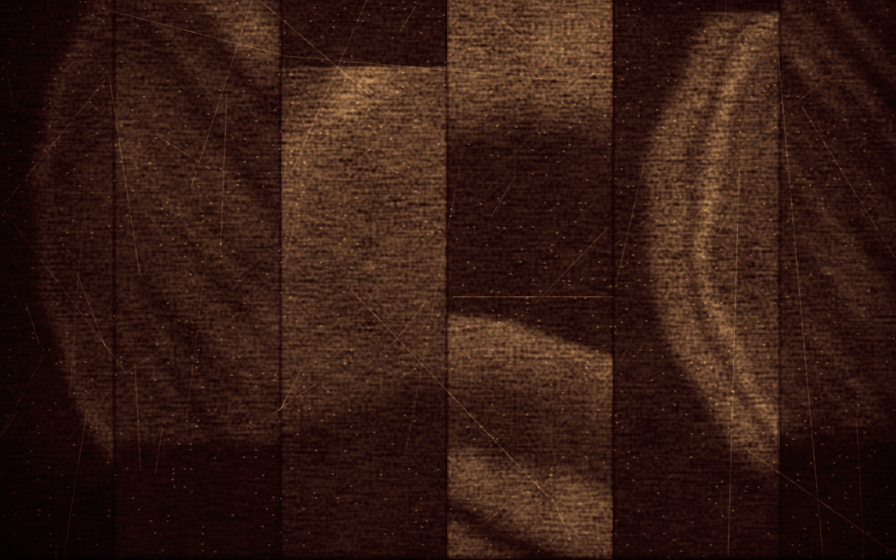
Write a Shadertoy shader that draws this texture.

```glsl
// Scratched dark wood: six vertical planks with pale arcs, fine weave and worn specks.

float hash(vec2 p) {
    vec3 q = fract(p.xyx * vec3(0.1031, 0.1030, 0.0973));
    q += dot(q, q.yzx + 33.33);
    return fract((q.x + q.y) * q.z);
}

float gradientNoise(vec2 p) {
    vec2 cell = floor(p), f = fract(p);
    vec2 u = f * f * (3.0 - 2.0 * f);
    float corner[4];
    for (int i = 0; i < 4; i++) {
        vec2 o = vec2(i & 1, i >> 1);
        float a = 6.2832 * hash(cell + o + 100.0);
        corner[i] = dot(vec2(cos(a), sin(a)), f - o);
    }
    return mix(mix(corner[0], corner[1], u.x), mix(corner[2], corner[3], u.x), u.y);
}

float band(float x, float center, float width) {
    float d = (x - center) / width;
    return exp(-d * d);
}

float segment(vec2 p, vec2 a, vec2 b) {
    vec2 pa = p - a, ba = b - a;
    return length(pa - ba * clamp(dot(pa, ba) / dot(ba, ba), 0.0, 1.0));
}

// Base brightness of each plank; x runs 0..1.6, y runs 0..1
float plankTone(int id, vec2 p) {
    float wobble = 0.025 * gradientNoise(p * 9.0);
    float diagonal = gradientNoise(vec2(dot(p, vec2(0.8, 0.6)) * 28.0, dot(p, vec2(0.6, -0.8)) * 3.0));
    if (id == 0) {
        float r = p.x - 0.055 - 0.78 * pow(p.y - 0.62, 2.0) + wobble;
        float t = 0.11 + 0.07 * smoothstep(-0.03, 0.03, r) + 0.07 * band(r, 0.015, 0.022);
        return t * mix(0.6, 1.0, smoothstep(0.08, 0.25, p.y));
    }
    if (id == 1) {
        float t = 0.185 + 0.09 * diagonal + 0.05 * band(dot(p, vec2(0.8, 0.6)), 0.66, 0.07);
        t += 0.15 * band(length(p - vec2(0.24, 0.80)), 0.26, 0.04) * smoothstep(0.8, 0.95, p.y);
        return mix(0.10, t, smoothstep(0.19, 0.23, p.y));
    }
    if (id == 2) {
        float base = 0.22 + 0.37 * (p.x - 0.506) + wobble;
        float t = mix(0.24, 0.34, smoothstep(0.25, 0.8, p.y));
        t += 0.12 * band(p.x + 0.9 * pow(0.88 - p.y, 1.0), 0.68, 0.06) * smoothstep(0.6, 0.85, p.y);
        t -= 0.05 * band(length(p - vec2(0.50, 0.90)), 0.07, 0.06);
        t = mix(0.145, t, smoothstep(-0.04, 0.05, p.y - base));
        return mix(t, 0.15, smoothstep(0.878, 0.884, p.y));
    }
    if (id == 3) {
        float x = p.x - 0.804;
        float arch = 0.435 - 0.02 * x - 0.7 * x * x + wobble;
        float lower = 0.185 - 0.9 * x * x + wobble;
        float t = 0.15 + 0.25 * smoothstep(0.72, 0.86, p.y + wobble);
        float below = 0.20 + 0.19 * smoothstep(0.17, 0.0, arch - p.y);
        below += 0.16 * smoothstep(0.03, -0.02, p.y - lower);
        below -= 0.22 * band(p.y, 0.085 - 0.5 * x + wobble, 0.03);
        return mix(t, below, smoothstep(0.012, -0.012, p.y - arch));
    }
    if (id == 4) {
        float dy = p.y - 0.60;
        float r = p.x - 1.15 - (dy > 0.0 ? 0.83 : 1.0) * dy * dy + wobble;
        float t = 0.15 + 0.14 * smoothstep(-0.015, 0.025, r);
        t += 0.10 * band(r, 0.045, 0.03) + 0.14 * band(r, 0.105, 0.022) - 0.05 * band(r, 0.075, 0.012);
        t += 0.02 * sin(r * 130.0) * smoothstep(0.0, 0.05, r);
        t = mix(0.13, t, smoothstep(0.12, 0.22, p.y));
        return mix(t, 0.13, smoothstep(0.97, 0.985, p.y));
    }
    float t = 0.20 + 0.14 * diagonal;
    return mix(0.085, t, smoothstep(0.18, 0.26, p.y));
}

// Random hairlines, denser toward the upper left
float hairlines(vec2 p, float px) {
    float sum = 0.0;
    for (int i = 0; i < 56; i++) {
        float k = float(i);
        vec2 a = vec2(1.6 * pow(hash(vec2(k, 1.0)), 1.4), 1.0 - pow(hash(vec2(k, 2.0)), 1.3));
        float angle = mix(0.5, 2.6, hash(vec2(k, 3.0)));
        vec2 reach = vec2(cos(angle), sin(angle)) * mix(0.04, 0.28, pow(hash(vec2(k, 4.0)), 2.0));
        float d = segment(p, a - reach, a + reach);
        sum += smoothstep(px, 0.0, d) * mix(0.04, 0.16, hash(vec2(k, 5.0)));
    }
    return sum;
}

void mainImage(out vec4 fragColor, in vec2 fragCoord) {
    vec2 p = fragCoord / iResolution.y;
    p.x *= 1.6 * iResolution.y / iResolution.x;
    float px = max(1.0 / iResolution.y, 0.0025);

    // Planks and their seams
    float slot = (p.x - 0.204) / 0.297 + 1.0;
    int id = int(clamp(floor(slot), 0.0, 5.0));
    float tone = plankTone(id, p);
    float seam = abs(slot - clamp(round(slot), 1.0, 5.0)) * 0.297;
    tone *= 1.0 - 0.4 * smoothstep(0.006, 0.0, seam);

    // Horizontal weave, fine grit and broad stains
    float weave = gradientNoise(p * vec2(22.0, 190.0)) + 0.6 * gradientNoise(p * vec2(60.0, 130.0) + 40.0);
    float grit = gradientNoise(p * 155.0 + 7.0);
    float stain = gradientNoise(p * 7.0) + 0.5 * gradientNoise(p * 17.0);
    tone *= 1.0 + 0.48 * weave + 0.55 * grit + 0.25 * stain;

    // Long scratches and hairlines
    float scratch = hairlines(p, px);
    scratch += 0.16 * smoothstep(px, 0.0, segment(p, vec2(0.2, 0.98), vec2(0.51, 0.90)));
    scratch += 0.14 * smoothstep(px, 0.0, segment(p, vec2(0.51, 0.90), vec2(1.02, 0.855)));
    scratch += 0.22 * smoothstep(px, 0.0, segment(p, vec2(0.81, 0.47), vec2(1.095, 0.47)));
    scratch += 0.15 * smoothstep(px, 0.0, segment(p, vec2(1.32, 0.70), vec2(1.30, 0.0)));
    scratch += 0.17 * smoothstep(px, 0.0, segment(p, vec2(1.39, 0.90), vec2(1.47, 0.0)));
    tone += scratch * (0.75 + 0.8 * gradientNoise(p * 45.0));

    // Worn specks
    vec2 grid = p * 95.0, cell = floor(grid);
    vec2 center = 0.3 + 0.4 * vec2(hash(cell + 11.0), hash(cell + 57.0));
    float speck = smoothstep(0.3, 0.05, length((fract(grid) - center) * vec2(0.8, 1.0)));
    tone += 0.2 * speck * step(0.93, hash(cell + 3.0));

    // Darkened borders, then the warm brown ramp
    vec2 q = (p - vec2(0.82, 0.52)) / vec2(0.82, 0.52);
    tone *= 1.06 - 0.5 * pow(abs(q.x), 5.0) - 0.22 * pow(abs(q.y), 6.0);
    tone *= smoothstep(-0.006, 0.012, p.y);
    tone = clamp(tone, 0.02, 0.75);
    fragColor = vec4(tone, max(0.83 * tone - 0.07, 0.25 * tone), max(0.52 * tone - 0.035, 0.2 * tone), 1.0);
}
```
